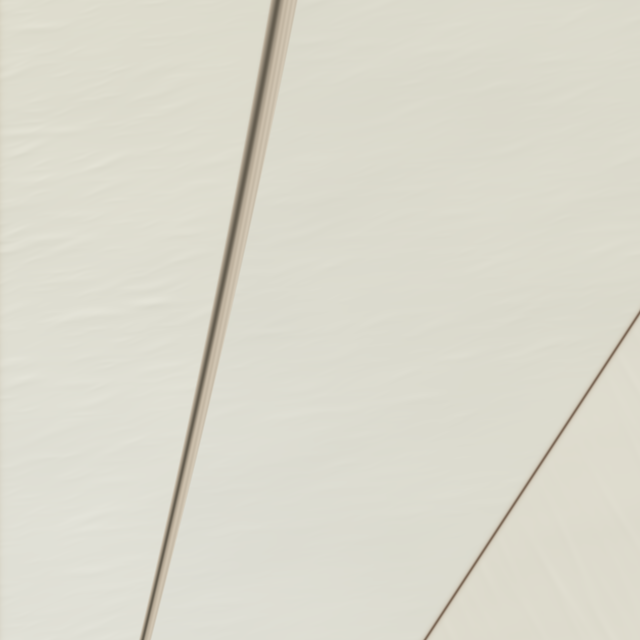
A Shadertoy shader for this texture:

```glsl
// Pale, faintly creased panels divided by a tapered shadow groove and a thin diagonal seam.

const vec3 PANEL_COLOR = vec3(0.858, 0.852, 0.798);
const vec3 COOL_LIGHT = vec3(0.868, 0.868, 0.832);
const vec3 SIDE_PANEL = vec3(0.868, 0.858, 0.805);
const vec3 BEVEL_COLOR = vec3(0.755, 0.700, 0.620);
const vec3 GROOVE_DARK = vec3(0.340, 0.315, 0.265);
const vec3 SEAM_COLOR = vec3(0.440, 0.360, 0.290);

const vec2 SEAM_START = vec2(0.664, 0.0);
const vec2 SEAM_END = vec2(1.0, 0.512);
const float SEAM_WIDTH = 0.0022;
const float MAIN_GRAIN_ANGLE = 0.24;
const float SIDE_GRAIN_ANGLE = -1.08;
const float CREASE_STRENGTH = 0.045;
const float MOTTLE_STRENGTH = 0.005;

vec2 hash2(vec2 p) {
    vec3 q = fract(p.xyx * vec3(0.1031, 0.1030, 0.0973));
    q += dot(q, q.yzx + 33.33);
    return fract((q.xx + q.yz) * q.zy);
}

vec2 rotate(vec2 p, float angle) {
    float c = cos(angle), s = sin(angle);
    return vec2(c * p.x + s * p.y, c * p.y - s * p.x);
}

// Cellular field of short strokes, each lit on one side and shaded on the other.
float creases(vec2 p) {
    vec2 cell = floor(p);
    float sum = 0.0;
    for (int j = -1; j <= 1; j++) {
        for (int i = -1; i <= 1; i++) {
            vec2 id = cell + vec2(i, j);
            vec2 d = p - id - hash2(id);
            d.y += 0.25 * sin(3.0 * d.x + 6.28 * hash2(id + 7.0).x);
            float strength = hash2(id + 19.0).y;
            float falloff = exp(-dot(d * d, vec2(5.0, 9.0)));
            sum += strength * strength * falloff * (2.5 * d.y + 0.15);
        }
    }
    return sum;
}

// Layered sines for the broad, uneven tone.
float mottle(vec2 p) {
    float sum = 0.0, amp = 0.5;
    for (int i = 0; i < 4; i++) {
        sum += amp * sin(p.x + 1.7 * sin(p.y * 0.8 + float(i)));
        p = rotate(p, 1.1) * 1.8 + 2.3;
        amp *= 0.6;
    }
    return sum;
}

float grooveCenter(float y) {
    return 0.223 + 0.241 * y - 0.030 * y * y;
}

// Soft-edged coverage of the interval from lo to hi.
float band(float x, float lo, float hi, float soft) {
    return smoothstep(lo - soft, lo + soft, x) * (1.0 - smoothstep(hi - soft, hi + soft, x));
}

void mainImage(out vec4 fragColor, in vec2 fragCoord) {
    vec2 uv = fragCoord / iResolution.xy;
    float soft = max(0.0016, 0.8 / iResolution.y);

    // Signed distances: positive to the right of each line.
    vec2 seamDir = normalize(SEAM_END - SEAM_START);
    float seam = dot(uv - SEAM_START, vec2(seamDir.y, -seamDir.x));
    float groove = (uv.x - grooveCenter(uv.y)) * 0.977;
    float sideMask = smoothstep(-soft, soft, seam);
    float leftMask = 1.0 - smoothstep(-soft, soft, groove);

    // Broad light, cooler toward the lower left.
    vec2 fromCorner = (uv - vec2(0.12, 0.08)) / vec2(0.65, 0.55);
    vec3 color = mix(PANEL_COLOR, COOL_LIGHT, exp(-dot(fromCorner, fromCorner)));
    color += leftMask * vec3(0.008, 0.007, 0.004);
    color = mix(color, SIDE_PANEL, sideMask);

    // Surface grain, strongest on the left panel.
    vec2 grainMain = rotate(uv, MAIN_GRAIN_ANGLE);
    vec2 grainSide = rotate(uv, SIDE_GRAIN_ANGLE);
    float mainRelief = creases(grainMain * vec2(11.0, 48.0))
                     + 0.6 * creases(grainMain * vec2(23.0, 95.0) + 31.0);
    float sideRelief = creases(grainSide * vec2(5.0, 48.0) + 57.0);
    float leftFade = mix(0.40, 1.0, 1.0 - smoothstep(0.05, 0.45, uv.x));
    leftFade *= mix(0.6, 1.0, smoothstep(0.15, 0.50, uv.y));
    float relief = mix(mainRelief * leftFade, sideRelief * 0.4, sideMask);
    color += CREASE_STRENGTH * relief * vec3(1.0, 1.0, 1.08);
    color += MOTTLE_STRENGTH * mottle(grainMain * vec2(7.0, 22.0));

    // Warm rim at the left border.
    color -= vec3(0.025, 0.035, 0.045) * exp(-uv.x / 0.004);

    // Tapered groove: tan bevels around a dark core.
    float leftWidth = mix(0.005, 0.010, uv.y);
    float rightWidth = mix(0.012, 0.030, uv.y);
    float bevel = band(groove, -leftWidth, rightWidth, soft * 1.3);
    float bevelFade = smoothstep(0.0, rightWidth, groove);
    vec3 bevelColor = mix(BEVEL_COLOR, vec3(0.800, 0.755, 0.680), bevelFade);
    bevelColor += 0.02 * sin(groove * 900.0 + 4.0 * uv.y);
    color = mix(color, bevelColor, bevel * 0.95);
    float coreWidth = mix(0.0028, 0.0062, smoothstep(0.0, 1.0, uv.y));
    float core = exp(-pow(groove / coreWidth, 2.0));
    color = mix(color, GROOVE_DARK, core * 0.88);

    // Diagonal seam with a narrow warm halo.
    float seamCore = exp(-pow(seam / SEAM_WIDTH, 2.0));
    float seamHalo = exp(-pow(seam / (2.6 * SEAM_WIDTH), 2.0));
    color = mix(color, BEVEL_COLOR, seamHalo * 0.45);
    color = mix(color, SEAM_COLOR, seamCore * 0.88);

    fragColor = vec4(clamp(color, 0.0, 1.0), 1.0);
}
```
